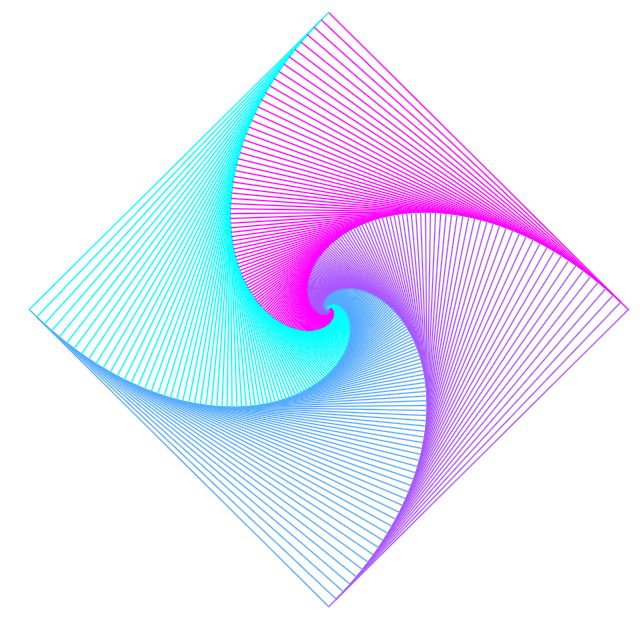
Reproduce this background procedurally as a three.js fragment shader.

```glsl
// Whirl of nested squares: each square has its corners a fixed fraction along
// the sides of the one before, so the thin sides sweep out four spiral arms.
// The point is carried into each square's own frame, where it is a unit diamond.

#define CENTER vec2(0.5137, 0.5163)
#define RADIUS vec2(0.4680, 0.4642)
#define STEP_FRACTION 0.025
#define SQUARE_COUNT 220
#define HALF_LINE 0.0010
#define EDGE_SOFTNESS 0.0019
#define CYAN vec3(0.0, 1.0, 1.0)
#define MAGENTA vec3(1.0, 0.0, 1.0)
#define VIOLET vec3(0.667, 0.333, 1.0)
#define BLUE vec3(0.333, 0.667, 1.0)
#define PAPER vec3(1.0)

varying vec2 vUv;

// One colour for each side of the diamond.
vec3 sideColor(vec2 p) {
  vec3 upper = p.x < 0.0 ? CYAN : MAGENTA;
  vec3 lower = p.x < 0.0 ? BLUE : VIOLET;
  return p.y > 0.0 ? upper : lower;
}

// Distance to the outline of the diamond with corners at radius 1.
float diamondOutline(vec2 p) {
  return abs(abs(p.x) + abs(p.y) - 1.0) * 0.70711;
}

void main() {
  vec2 p = (vUv - CENTER) / RADIUS;
  float size = 0.5 * (RADIUS.x + RADIUS.y);

  // Turn and shrink that take one square to the next, and the inverse.
  vec2 turn = vec2(1.0 - STEP_FRACTION, STEP_FRACTION);
  float shrink = length(turn);
  vec2 inverseTurn = turn / dot(turn, turn);
  mat2 toNextFrame = mat2(inverseTurn.x, -inverseTurn.y,
                          inverseTurn.y, inverseTurn.x);

  // Lay the squares over each other from the outside in.
  vec3 color = PAPER;
  for (int i = 0; i < SQUARE_COUNT; i++) {
    float d = diamondOutline(p) * size;
    float ink = clamp((HALF_LINE - d) / EDGE_SOFTNESS + 0.5, 0.0, 1.0);
    color = mix(color, sideColor(p), ink);
    p = toNextFrame * p;
    size *= shrink;
  }

  gl_FragColor = vec4(color, 1.0);
}
```
